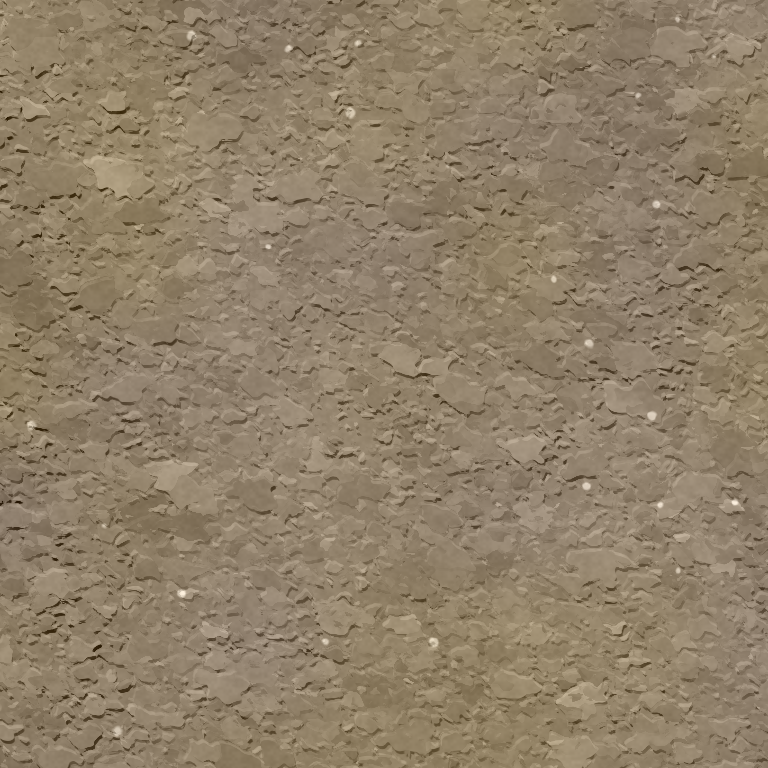
This texture is drawn by a Shadertoy shader. Its source:

```glsl
// Weathered brown ground of small overlapping stone flakes with thin shadows and pale specks.

const vec3 EARTH = vec3(0.568, 0.505, 0.412);
const vec3 OLIVE_SHIFT = vec3(0.012, 0.010, -0.022);
const vec3 SPECK_TINT = vec3(0.27, 0.28, 0.29);
const float COARSE_CELLS = 17.0;    // flake cells across the canvas, largest layer
const float LAYER_RATIO = 1.75;     // growth of the cell count per layer
const int LAYERS = 4;
const float FLATTEN = 1.3;          // flakes are wider than tall
const float EDGE_SOFTNESS = 0.0026;
const float FLAKE_CONTRAST = 0.115;
const float SHADOW_DEPTH = 0.27;
const float RIM_LIGHT = 0.075;
const vec2 LIGHT_STEP = vec2(-0.0018, 0.0046);
const float SPECK_CELLS = 10.0;
const float SPECK_CHANCE = 0.2;

float hash(vec2 p) {
    return fract(sin(dot(p, vec2(127.1, 311.7))) * 43758.5453);
}

vec2 hash2(vec2 p) {
    return vec2(hash(p), hash(p + 57.3));
}

// Smooth value noise, centred on zero
float noise(vec2 p) {
    vec2 i = floor(p), f = fract(p);
    f = f * f * (3.0 - 2.0 * f);
    float low = mix(hash(i), hash(i + vec2(1, 0)), f.x);
    float high = mix(hash(i + vec2(0, 1)), hash(i + vec2(1, 1)), f.x);
    return mix(low, high, f.y) - 0.5;
}

// Distance to a ragged, slightly turned flake outline
float flakeDistance(vec2 d, float radius, vec2 id) {
    float turn = (hash(id + 3.7) - 0.6) * 1.5;
    float c = cos(turn), s = sin(turn);
    d = mat2(c, -s, s, c) * d * vec2(0.85, 1.15);
    float angle = atan(d.y, d.x);
    float phase = 6.2832 * hash(id + 8.1);
    float ragged = 1.0 + 0.16 * sin(3.0 * angle + phase)
                 + 0.10 * sin(5.0 * angle + 2.3 * phase);
    return length(d) - radius * ragged;
}

// Height in x and tone in y of the topmost flake
vec2 flakes(vec2 uv) {
    vec2 warp = vec2(noise(uv * 85.0), noise(uv * 85.0 + 31.0));
    vec2 p = (uv + 0.010 * warp) * vec2(1.0, FLATTEN);
    float height = 0.3 + 0.25 * noise(uv * 40.0);
    float tone = 0.0;
    float cells = COARSE_CELLS;
    for (int layer = 0; layer < LAYERS; layer++) {
        vec2 q = p * cells;
        vec2 base = floor(q);
        float soft = EDGE_SOFTNESS * cells;
        for (int k = 0; k < 9; k++) {
            vec2 cell = base + vec2(k % 3, k / 3) - 1.0;
            vec2 id = cell + 71.0 * float(layer);
            vec2 d = q - cell - hash2(id);
            float radius = mix(0.22, 0.56, hash(id + 13.2));
            float mask = 1.0 - smoothstep(-soft, soft, flakeDistance(d, radius, id));
            vec2 tilt = (hash2(id + 21.4) - vec2(0.5, 0.6)) * 0.45;
            float top = mix(0.15, 0.9, hash(id + 29.6)) + dot(tilt, d);
            float rise = top * mask - height;
            float pale = hash(id + 41.8);
            float ownTone = (hash(id + 35.5) - 0.5) * FLAKE_CONTRAST
                          + 0.07 * pow(pale, 12.0);
            tone = mix(tone, ownTone, smoothstep(0.0, 0.12, rise));
            height = max(height, top * mask);
        }
        cells *= LAYER_RATIO;
    }
    return vec2(height, tone);
}

// Coverage of rare bright grains
float specks(vec2 uv) {
    vec2 q = uv * SPECK_CELLS;
    vec2 id = floor(q) + 211.0;
    vec2 d = (fract(q) - mix(vec2(0.15), vec2(0.85), hash2(id))) / SPECK_CELLS;
    float radius = mix(0.0025, 0.0065, hash(id + 5.9));
    float shape = length(d) + 0.003 * noise(uv * 180.0);
    float present = step(hash(id + 9.4), SPECK_CHANCE);
    return present * (1.0 - smoothstep(radius - 0.002, radius + 0.002, shape));
}

void mainImage(out vec4 fragColor, in vec2 fragCoord) {
    vec2 uv = fragCoord / iResolution.y;

    // Flakes and the step in height towards the light
    vec2 here = flakes(uv);
    float stepUp = flakes(uv + LIGHT_STEP).x - here.x;

    // Relief is deeper in patches and along the left side
    float relief = mix(1.25, 0.8, smoothstep(0.0, 0.3, uv.x)) + 0.9 * noise(uv * 14.0);
    float shadow = SHADOW_DEPTH * relief * smoothstep(0.1, 0.65, stepUp);
    float rim = RIM_LIGHT * smoothstep(0.05, 0.5, -stepUp);

    // Broad drift and fine grit
    float drift = 0.045 * noise(uv * 5.0) + 0.03 * noise(uv * 16.0 + 9.0);
    float grit = 0.040 * noise(uv * vec2(110.0, 150.0)) + 0.030 * noise(uv * 260.0);

    vec3 color = EARTH + here.y + rim - shadow + drift + grit;
    color += OLIVE_SHIFT * 1.6 * noise(uv * 6.0 + 40.0);
    color += SPECK_TINT * specks(uv);
    fragColor = vec4(clamp(color, 0.0, 1.0), 1.0);
}
```
